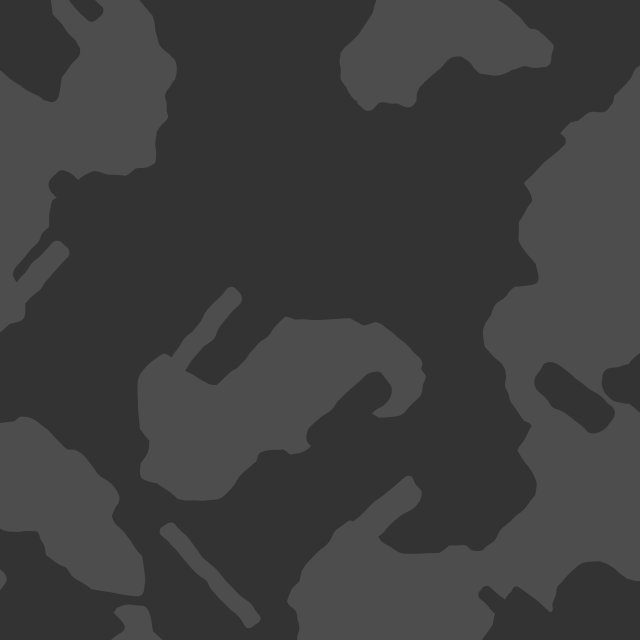
Reproduce this pattern procedurally as a WebGL 1 fragment shader.

```glsl
precision highp float;

uniform vec2 u_resolution;

const float TAU = 6.2831853;
const float TILT = 0.83;          // main edge direction, radians
const float CELL_SIZE = 0.125;
const float BAR_SPACING = 0.24;
const float CORNER_SHARPNESS = 15.0;
const vec3 DARK_GREY = vec3(0.2);
const vec3 LIGHT_GREY = vec3(0.302);

float hash(vec2 id, float seed) {
  return fract(sin(dot(id, vec2(127.1, 311.7)) + seed * 74.7) * 43758.545);
}

vec2 rotate(vec2 p, float angle) {
  float c = cos(angle), s = sin(angle);
  return vec2(c * p.x - s * p.y, s * p.x + c * p.y);
}

float wave(vec2 p, vec2 frequency, float phase) {
  return cos(TAU * (dot(p, frequency) + phase));
}

float roundedBox(vec2 p, vec2 halfSize, float radius) {
  vec2 q = abs(p) - halfSize + radius;
  return length(max(q, 0.0)) + min(max(q.x, q.y), 0.0) - radius;
}

// Slight bends and small nicks along the edges
vec2 roughen(vec2 p) {
  vec2 bend = 0.007 * sin(p.yx * vec2(9.0, 11.0) + vec2(1.0, 4.0));
  vec2 nick = sin(p.yx * vec2(83.0, 71.0)) * sin(p * vec2(47.0, 59.0) + 2.0);
  return p + bend + 0.004 * nick * nick * nick;
}

// Broad layered waves: positive where a cell site is light
float siteTone(vec2 p, float grain) {
  vec2 q = p - vec2(0.42, 0.40);
  return wave(q, vec2(1.0, -2.0), 0.0)
       + 0.9 * wave(q, vec2(2.0, -1.0), 0.07)
       + 0.7 * wave(q, vec2(2.0, 1.0), -0.06)
       + 1.3 * (grain - 0.5) - 0.14;
}

// Mostly square metric gives straight, angular borders
float angularDistance(vec2 d) {
  vec2 a = abs(d);
  return mix(max(a.x, a.y), length(d), 0.25);
}

// Signed cellular field, positive inside the light patches
float patches(vec2 p) {
  vec2 q = rotate(p, -TILT) / CELL_SIZE;
  vec2 base = floor(q);
  float nearLight = 1e-9, nearDark = 1e-9;
  for (int j = -2; j <= 2; j++) {
    for (int i = -2; i <= 2; i++) {
      vec2 id = base + vec2(float(i), float(j));
      vec2 site = id + vec2(hash(id, 1.0), hash(id, 2.0));
      float weight = exp(-CORNER_SHARPNESS * angularDistance(q - site));
      float tone = siteTone(rotate(site * CELL_SIZE, TILT), hash(id, 3.0));
      if (tone > 0.0) nearLight += weight;
      else nearDark += weight;
    }
  }
  return 0.5 * CELL_SIZE * log(nearLight / nearDark) / CORNER_SHARPNESS;
}

// Scattered diagonal bars, alternately added and carved out
float applyBars(float field, vec2 p) {
  vec2 q = rotate(p, -TILT);
  vec2 base = floor(q / BAR_SPACING);
  for (int j = -1; j <= 1; j++) {
    for (int i = -1; i <= 1; i++) {
      vec2 id = base + vec2(float(i), float(j));
      vec2 jitter = 0.25 + 0.5 * vec2(hash(id, 4.0), hash(id, 5.0));
      float turn = 0.25 * (hash(id, 6.0) - 0.5);
      if (hash(id, 7.0) > 0.5) turn += TAU * 0.25;
      vec2 local = rotate(q - (id + jitter) * BAR_SPACING, turn);
      float halfWidth = mix(0.012, 0.030, hash(id, 8.0));
      float halfLength = mix(0.06, 0.11, hash(id, 9.0));
      float d = roundedBox(local, vec2(halfLength, halfWidth), 0.7 * halfWidth);
      if (hash(id, 10.0) > 0.4) {
        bool isLight = mod(id.x + id.y, 2.0) < 0.5;
        field = isLight ? max(field, -d) : min(field, d);
      }
    }
  }
  return field;
}

float camouflage(vec2 p) {
  vec2 q = roughen(p);
  return applyBars(patches(q), q);
}

void main() {
  float pixel = 1.0 / u_resolution.y;
  vec2 p = gl_FragCoord.xy * pixel;

  // Edge smoothing from the local slope of the field
  float field = camouflage(p);
  vec2 slope = vec2(camouflage(p + vec2(pixel, 0.0)),
                    camouflage(p + vec2(0.0, pixel))) - field;
  float light = clamp(0.5 + field / max(length(slope), 1e-6), 0.0, 1.0);
  gl_FragColor = vec4(mix(DARK_GREY, LIGHT_GREY, light), 1.0);
}
```
